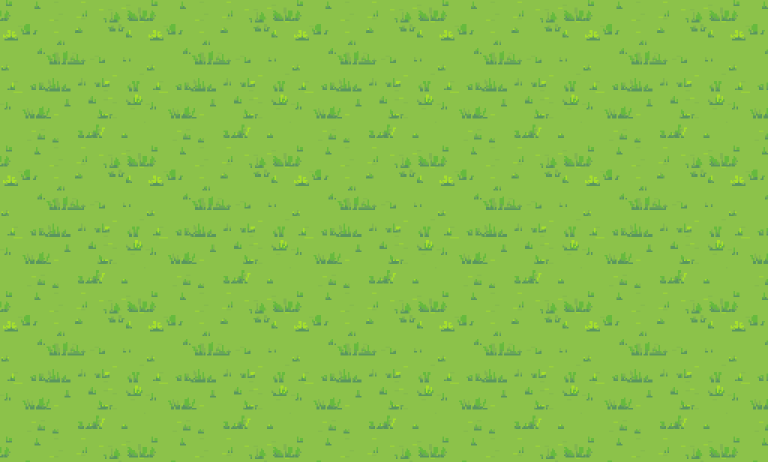
Write a WebGL 1 fragment shader that draws this texture.

```glsl
precision highp float;
uniform vec2 u_resolution;

#define REPEATS 5.2784
#define CELLS 97.0
#define PLOTS 6.0
#define TUFT_CHANCE 0.86
#define BIG_SHARE 0.16
#define MEDIUM_SHARE 0.50
#define FAN 0.07
#define PALE_BLADES 0.32
#define SPECK_CHANCE 0.014

const vec3 GROUND = vec3(0.55, 0.76, 0.29);
const vec3 GREEN = vec3(0.40, 0.73, 0.24);
const vec3 PALE = vec3(0.50, 0.71, 0.31);
const vec3 MOSS = vec3(0.42, 0.65, 0.34);
const vec3 TEAL = vec3(0.35, 0.59, 0.37);
const vec3 LIME = vec3(0.65, 0.88, 0.17);

float hash(vec2 p) {
  vec3 q = fract(p.xyx * vec3(0.1031, 0.1030, 0.0973));
  q += dot(q, q.yzx + 33.33);
  return fract((q.x + q.y) * q.z);
}

// Colours one tuft; d is the cell offset from its root, y upward
vec3 drawTuft(vec3 color, vec2 d, vec2 id) {
  float kind = hash(id + 71.0);
  vec2 size = vec2(2.0, 5.0);
  if (kind < MEDIUM_SHARE) size = vec2(4.0, 7.5);
  if (kind < BIG_SHARE) size = vec2(8.0, 9.5);

  // Blades spread outward as they rise
  float blade = floor(d.x / (1.0 + FAN * max(d.y, 0.0)) + 0.5);
  float across = blade / (size.x + 0.5);
  if (d.y < 0.0 || abs(across) > 1.0) return color;

  vec2 seed = id * 23.0 + vec2(blade, 5.0);
  float height = ceil(size.y * hash(seed) * (1.0 - 0.6 * across * across));
  if (d.y >= height || hash(seed + 40.0) < 0.12) return color;

  // Dark roots, green stems, pale blades and a few lime tips
  float rise = d.y / size.y + 0.3 * (hash(seed + d.yx * 3.0) - 0.5);
  vec3 stem = hash(seed + 90.0) < PALE_BLADES ? PALE : GREEN;
  vec3 ink = rise < 0.12 ? TEAL : (rise < 0.25 ? MOSS : stem);
  bool brightTuft = hash(id + 130.0) > 0.6;
  if (brightTuft && d.y > 1.0 && hash(seed + 170.0) > 0.72) ink = LIME;
  return ink;
}

vec3 meadow(vec2 uv) {
  vec2 cell = floor(fract(uv) * CELLS);
  vec3 color = GROUND;

  // Faint loose specks
  vec2 dash = floor(cell / vec2(3.0, 1.0));
  if (hash(dash + 211.0) < SPECK_CHANCE) {
    color = mix(GROUND, hash(dash + 7.0) < 0.55 ? PALE : LIME, 0.5);
  }

  // One jittered tuft per plot, wrapped at the tile border
  float plotSize = CELLS / PLOTS;
  vec2 home = floor(cell / plotSize);
  for (int j = -1; j <= 1; j++) {
    for (int i = -1; i <= 1; i++) {
      vec2 id = mod(home + vec2(float(i), float(j)), PLOTS);
      if (hash(id + 19.0) > TUFT_CHANCE) continue;
      vec2 jitter = 0.12 + 0.76 * vec2(hash(id + 3.0), hash(id + 57.0));
      vec2 root = floor((id + jitter) * plotSize);
      vec2 d = mod(cell - root + 0.5 * CELLS, CELLS) - 0.5 * CELLS;
      color = drawTuft(color, floor(vec2(d.x, -d.y) + 0.5), id);
    }
  }
  return color;
}

void main() {
  // Four samples per pixel smooth the cell edges
  vec3 sum = vec3(0.0);
  for (int j = 0; j < 2; j++) {
    for (int i = 0; i < 2; i++) {
      vec2 p = gl_FragCoord.xy + 0.5 * vec2(float(i), float(j)) - 0.25;
      vec2 fromTop = vec2(p.x, u_resolution.y - p.y);
      sum += meadow(fromTop / u_resolution.x * REPEATS);
    }
  }
  gl_FragColor = vec4(sum / 4.0, 1.0);
}
```
